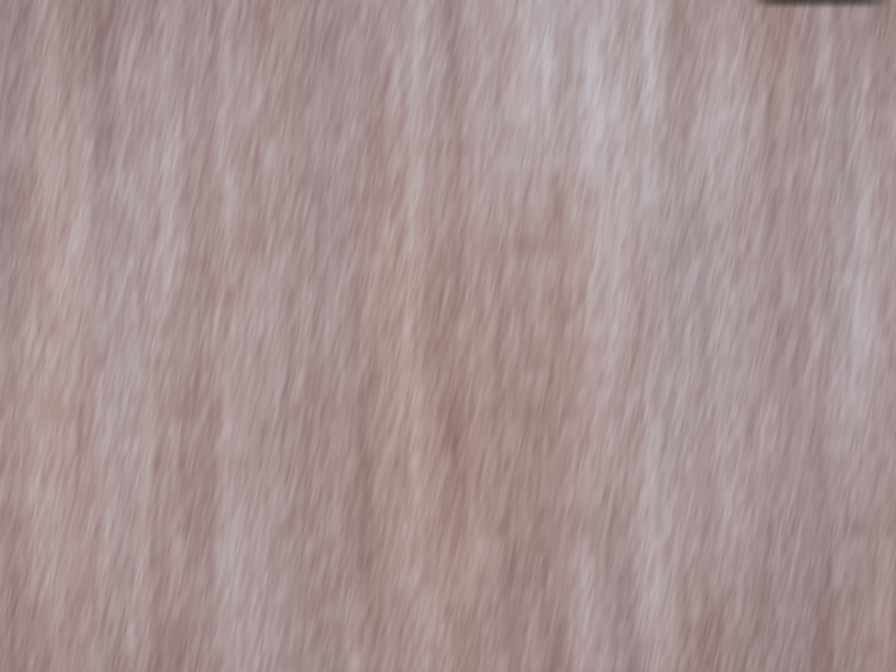
This texture is drawn by a WebGL 2 fragment shader. Its source:

```glsl
#version 300 es
precision highp float;
// Soft brushed surface in dusty pink, like blurred wood grain.
// Upright bands and streaks of stretched value noise set the tone,
// fine slanted fibres lie on top, and broad washes tint it warm or pale.

uniform vec2 u_resolution;
out vec4 fragColor;

#define DARK_COLOR vec3(0.548, 0.460, 0.462)
#define MID_COLOR  vec3(0.658, 0.586, 0.586)
#define PALE_COLOR vec3(0.752, 0.722, 0.742)
#define WARM_SHIFT vec3(0.008, -0.020, -0.046)
#define FIBRE_SLANT 0.21
#define BAND_AMOUNT 0.34
#define STREAK_AMOUNT 0.24
#define FIBRE_AMOUNT 0.36
#define GLOW_AMOUNT 0.36
#define EDGE_SHADE 0.28

float hash(vec2 cell) {
    return fract(sin(dot(cell, vec2(127.1, 311.7))) * 43758.5453);
}

// Smooth value noise, centred on zero
float noise(vec2 p) {
    vec2 cell = floor(p);
    vec2 f = fract(p);
    f = f * f * (3.0 - 2.0 * f);
    float low = mix(hash(cell), hash(cell + vec2(1.0, 0.0)), f.x);
    float high = mix(hash(cell + vec2(0.0, 1.0)), hash(cell + vec2(1.0)), f.x);
    return mix(low, high, f.y) - 0.5;
}

// Soft round wash with separate radii
float wash(vec2 p, vec2 centre, vec2 radius) {
    vec2 d = (p - centre) / radius;
    return exp(-dot(d, d));
}

// Long upright bands that fade slowly along their length
float bands(vec2 p) {
    float wide = noise(vec2(p.x * 5.0, p.y * 0.9) + 17.3);
    float narrow = noise(vec2(p.x * 15.0, p.y * 0.7) + 41.7);
    float lines = noise(vec2(p.x * 38.0, p.y * 0.8) + 88.2);
    return wide * 0.7 + narrow * 0.9 + lines * 0.5;
}

// Thinner streaks, almost upright
float streaks(vec2 p) {
    float x = p.x - 0.03 * p.y;
    float broad = noise(vec2(x * 30.0, p.y * 3.2) + 5.1);
    float thin = noise(vec2(x * 66.0, p.y * 6.0) + 73.9);
    return broad + thin * 0.8;
}

// Short fine fibres along a slanted axis, from coarse to hair-thin
float fibres(vec2 p) {
    float x = p.x - FIBRE_SLANT * p.y;
    float sum = 0.0;
    float weight = 0.45;
    vec2 scale = vec2(95.0, 14.0);
    for (int i = 0; i < 3; i++) {
        sum += weight * noise(vec2(x, p.y) * scale + float(i) * 29.7);
        scale *= 1.7;
        weight *= 1.35;
    }
    return sum;
}

void main() {
    vec2 uv = gl_FragCoord.xy / u_resolution;
    vec2 p = gl_FragCoord.xy / u_resolution.y;

    // Ragged coordinates keep the washes streaky
    vec2 ragged = uv + vec2(0.08, 0.18) * noise(vec2(p.x * 22.0, p.y * 2.0) + 9.0);

    // Tone from bands, streaks and fibres
    float tone = 0.52;
    tone += BAND_AMOUNT * bands(p);
    tone += STREAK_AMOUNT * streaks(p);
    tone += FIBRE_AMOUNT * fibres(p);

    // Pale glow near the top, shade toward the corners
    tone += GLOW_AMOUNT * wash(ragged, vec2(0.64, 0.92), vec2(0.15, 0.36));
    tone += 0.4 * GLOW_AMOUNT * wash(ragged, vec2(0.74, 0.35), vec2(0.04, 0.45));
    vec2 fromCentre = uv - 0.5;
    tone -= EDGE_SHADE * smoothstep(0.12, 0.5, dot(fromCentre, fromCentre));
    tone = clamp(tone, 0.0, 1.0);

    vec3 color = mix(DARK_COLOR, MID_COLOR, min(tone * 2.0, 1.0));
    color = mix(color, PALE_COLOR, max(tone * 2.0 - 1.0, 0.0));

    // Warm stains: one large, one at the left, and scattered traces
    float warm = wash(ragged, vec2(0.52, 0.32), vec2(0.14, 0.42));
    warm += 0.5 * wash(ragged, vec2(0.07, 0.30), vec2(0.11, 0.40));
    warm += 0.8 * noise(vec2(p.x * 12.0, p.y * 1.8) + 57.0);
    color += WARM_SHIFT * clamp(warm, -0.3, 1.0);

    // Thin dark smudge on the upper edge
    float smudge = smoothstep(0.83, 0.87, uv.x) * smoothstep(1.0, 0.96, uv.x);
    smudge *= smoothstep(0.985, 1.0, uv.y);
    color *= 1.0 - 0.5 * smudge;

    fragColor = vec4(color, 1.0);
}
```
